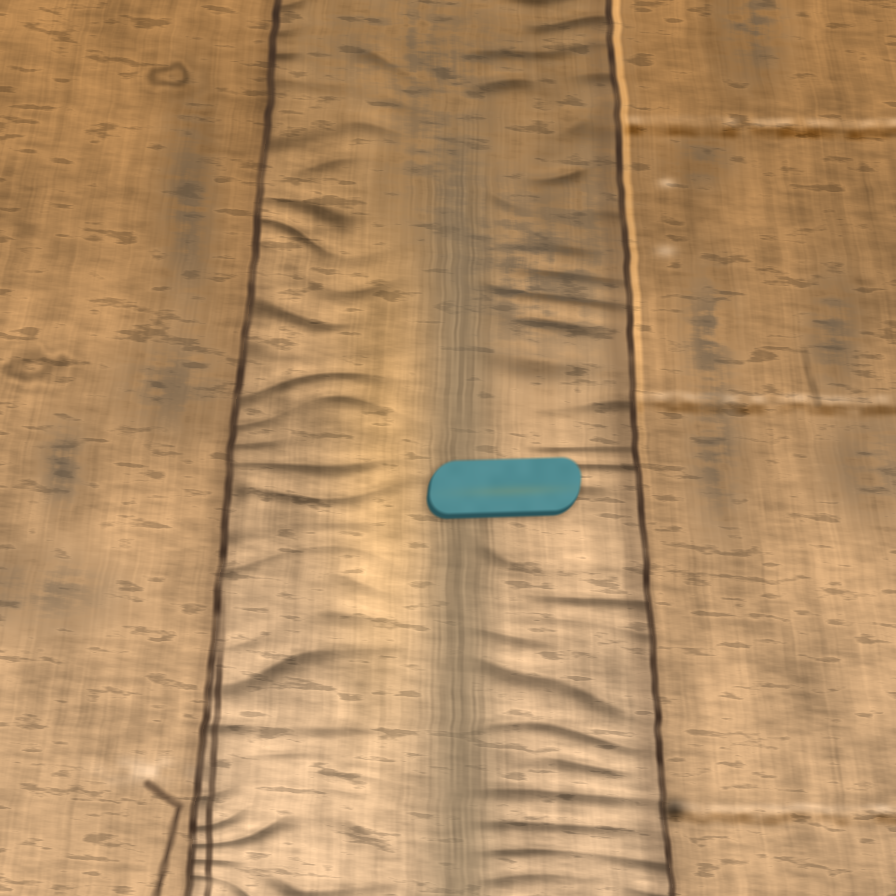
This texture is drawn by a three.js fragment shader. Its source:

```glsl
// Weathered wooden planks in perspective with a teal rounded tablet lying on them.
varying vec2 vUv;

float hash(vec2 p) {
  vec3 q = fract(vec3(p.xyx) * 0.1031);
  q += dot(q, q.yzx + 33.33);
  return fract((q.x + q.y) * q.z);
}

float noise(vec2 p) {
  vec2 i = floor(p), f = fract(p);
  f = f * f * (3.0 - 2.0 * f);
  return mix(mix(hash(i), hash(i + vec2(1.0, 0.0)), f.x),
             mix(hash(i + vec2(0.0, 1.0)), hash(i + 1.0), f.x), f.y);
}

float fbm(vec2 p) {
  float sum = 0.0, amp = 0.533;
  for (int i = 0; i < 4; i++) {
    sum += amp * noise(p);
    p = p * 2.03 + 17.1;
    amp *= 0.5;
  }
  return sum;
}

// Soft elliptical spot at (x, y) with radii (w, h)
float spot(vec2 p, float x, float y, float w, float h) {
  vec2 d = (p - vec2(x, y)) / vec2(w, h);
  return exp(-dot(d, d));
}

float band(float d, float width) {
  return 1.0 - smoothstep(0.2 * width, width, abs(d));
}

float segment(vec2 p, vec2 a, vec2 b) {
  vec2 d = b - a;
  return length(p - a - d * clamp(dot(p - a, d) / dot(d, d), 0.0, 1.0));
}

float roundBox(vec2 p, vec2 halfSize, float radius) {
  vec2 q = abs(p) - halfSize + radius;
  return length(max(q, 0.0)) + min(max(q.x, q.y), 0.0) - radius;
}

// Growth rings around a knot
float knot(vec2 p, vec2 center, vec2 size) {
  float r = length((p - center) / size) + 0.5 * noise(p * 70.0);
  return (0.5 + 0.5 * cos(r * 9.0)) * (1.0 - smoothstep(0.7, 1.6, r));
}

// Dark weathering broken up by grain
float stains(vec2 p, float grain) {
  float s = 0.8 * spot(p, 0.47, 0.95, 0.14, 0.07);
  s += 0.7 * spot(p, 0.48, 0.82, 0.06, 0.09);
  s += spot(p, 0.59, 0.70, 0.07, 0.11);
  s += 0.5 * spot(p, 0.67, 0.80, 0.04, 0.25);
  s += 0.9 * spot(p, 0.21, 0.77, 0.03, 0.12);
  s += 0.8 * spot(p, 0.19, 0.57, 0.06, 0.05);
  s += spot(p, 0.07, 0.48, 0.025, 0.05);
  s += 0.8 * spot(p, 0.05, 0.34, 0.08, 0.04);
  s += spot(p, 0.79, 0.63, 0.03, 0.07);
  s += spot(p, 0.93, 0.63, 0.03, 0.06);
  s += 0.9 * spot(p, 0.80, 0.49, 0.03, 0.08);
  s += 0.7 * spot(p, 0.98, 0.48, 0.06, 0.06);
  s += spot(p, 0.84, 0.97, 0.04, 0.06);
  s += 0.8 * spot(p, 0.78, 0.82, 0.04, 0.03);
  return s * smoothstep(0.3, 0.62, grain);
}

// Saw marks: a lit slope followed by a dark edge
float sawMarks(vec2 p, float u) {
  float s = fract(p.y * 27.0 + 1.4 * max(u - 0.5, 0.0) + 2.0 * noise(vec2(u * 4.0, p.y * 11.0)));
  float dark = smoothstep(0.45, 0.8, s) * smoothstep(1.0, 0.85, s);
  float lit = smoothstep(0.0, 0.2, s) * smoothstep(0.5, 0.2, s);
  return (0.1 * lit - 0.38 * dark) * smoothstep(0.2, 0.8, noise(vec2(u * 6.0, p.y * 31.0)));
}

vec3 wood(vec2 p, float u, float middle) {
  float grain = fbm(vec2(u * 34.0, p.y * 9.0));
  float fine = noise(vec2(u * 150.0, p.y * 14.0));
  float scratch = fbm(vec2(p.x * 28.0, p.y * 120.0 + p.x * 9.0));
  float cloud = fbm(vec2(u * 6.0, p.y * 8.0) + 7.0);
  vec3 col = mix(vec3(0.66, 0.50, 0.32), vec3(0.83, 0.69, 0.54), smoothstep(1.0, 0.1, p.y));
  col *= mix(vec3(0.98, 0.95, 0.90), vec3(1.03), middle);
  col *= 1.0 + 0.2 * (grain - 0.5) + 0.06 * (fine - 0.5) + 0.34 * (scratch - 0.5) + 0.34 * (cloud - 0.5);
  col *= 1.0 - 0.25 * smoothstep(0.62, 0.8, scratch);
  col += vec3(0.10, 0.07, 0.01) * spot(p, 0.43, 0.45, 0.06, 0.25);
  float sides = middle * (1.0 - smoothstep(0.2, 0.5, u) + smoothstep(0.54, 0.66, u));
  col *= 1.0 + sides * sawMarks(p, u);
  // Worn grey stripe
  float stripe = exp(-pow((p.x - 0.514) / 0.04, 2.0)) * smoothstep(0.95, 0.7, p.y);
  col = mix(col, vec3(0.53, 0.46, 0.36) * (0.85 + 0.3 * fine), 0.65 * stripe);
  return mix(col, vec3(0.36, 0.32, 0.27), min(0.66 * stains(p, mix(grain, scratch, 0.65)), 0.75));
}

void main() {
  vec2 p = vUv;
  float rough = noise(p * 65.0);
  float wobble = 0.005 * (noise(vec2(p.y * 18.0, 3.0)) + 0.5 * noise(vec2(p.y * 70.0, 8.0)) - 0.75);
  float left = 0.209 + 0.102 * p.y + wobble;
  float right = 0.75 - 0.085 * p.y + 0.015 * p.y * p.y + wobble;
  float u = (p.x - left) / (right - left), l = p.x - left, r = p.x - right;
  vec3 col = wood(p, u, step(0.0, u) * step(u, 1.0));

  // Worn cross ridges on the right plank
  float bend = 0.012 * (fbm(vec2(p.x * 22.0, 5.0)) - 0.5);
  for (int i = 0; i < 3; i++) {
    float k = float(i), d = p.y - 0.098 - 0.531 * k + 0.074 * k * k - bend;
    col += smoothstep(0.0, 0.01, r) * rough * (0.17 * band(d, 0.01) - 0.2 * band(d + 0.01, 0.011));
  }
  // Plank seams with lit rims
  float wear = 0.4 + 0.5 * rough;
  vec3 gap = vec3(0.27, 0.20, 0.15);
  col = mix(col, gap, wear * band(l, 0.007) + 0.15 * band(l, 0.025));
  col = mix(col, gap, wear * band(l - 0.022 + 0.05 * p.y, 0.006) * smoothstep(0.4, 0.2, p.y));
  col = mix(col, gap, wear * band(r, 0.006) + 0.2 * band(r + 0.01, 0.025));
  col += vec3(0.25, 0.19, 0.11) * band(r - 0.008, 0.007) * smoothstep(0.4, 0.65, p.y);
  // Knots, chips and cracks
  col *= 1.0 - 0.25 * knot(p, vec2(0.19, 0.915), vec2(0.04, 0.024)) - 0.25 * knot(p, vec2(0.04, 0.59), vec2(0.055, 0.026));
  col *= 1.0 - 0.3 * spot(p, 0.27, 0.45, 0.01, 0.01) - 0.6 * spot(p, 0.752, 0.097, 0.013, 0.013);
  col += 0.2 * (spot(p, 0.743, 0.72, 0.012, 0.007) + spot(p, 0.744, 0.796, 0.01, 0.006));
  col += 0.25 * rough * spot(p, 0.16, 0.14, 0.05, 0.014);
  float crack = min(segment(p, vec2(0.165, 0.125), vec2(0.20, 0.10)), segment(p, vec2(0.20, 0.10), vec2(0.175, 0.0)));
  col = mix(col, gap, wear * band(crack + 0.004 * rough, 0.01));
  col *= 1.0 - 0.4 * rough * band(segment(p, vec2(0.897, 0.61), vec2(0.912, 0.55)), 0.007);

  // Tablet: contact shadow, dark rim, face
  vec2 q = p - vec2(0.564, 0.458);
  q -= vec2(0.12 * q.y, 0.03 * q.x);
  vec2 size = vec2(0.084, 0.03);
  float face = roundBox(q, size, 0.026);
  float rim = roundBox(q + vec2(0.002, 0.005), size, 0.026);
  col *= 1.0 - 0.3 * smoothstep(0.01, -0.005, rim);
  col = mix(col, vec3(0.17, 0.33, 0.35), smoothstep(0.002, -0.002, rim));
  vec3 teal = vec3(0.32, 0.55, 0.57) + 0.03 * (rough - 0.5);
  teal += vec3(0.07, 0.01, -0.05) * spot(q, 0.01, -0.006, 0.06, 0.006);
  gl_FragColor = vec4(mix(col, teal, smoothstep(0.002, -0.003, face)), 1.0);
}
```
